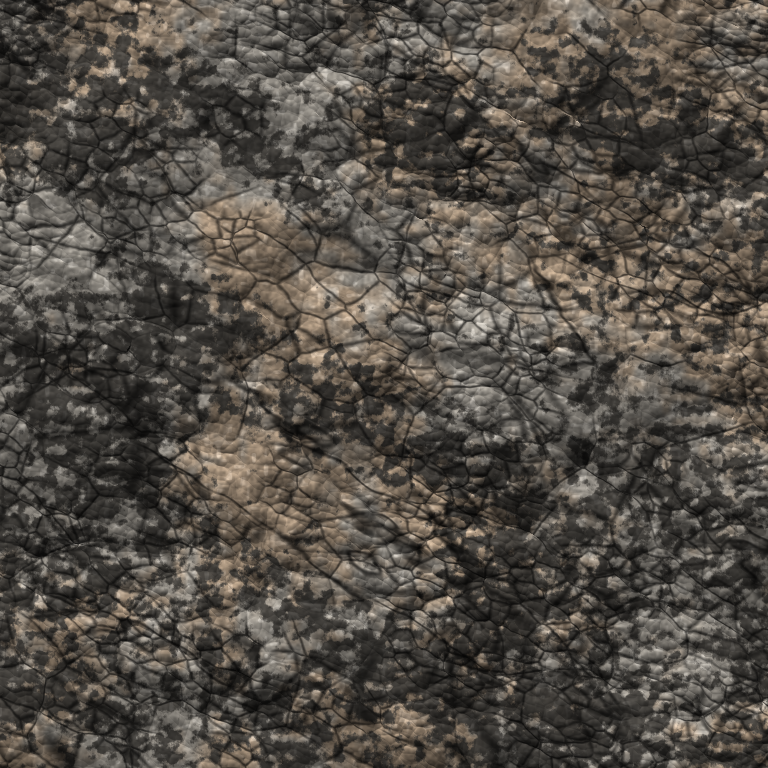
A Shadertoy shader for this texture:

```glsl
float hash(vec2 p) {
    return fract(sin(dot(p, vec2(127.1, 311.7))) * 43758.5453);
}

float noise(vec2 p) {
    vec2 i = floor(p), f = fract(p);
    f = f * f * (3.0 - 2.0 * f);
    return mix(mix(hash(i), hash(i + vec2(1, 0)), f.x),
               mix(hash(i + vec2(0, 1)), hash(i + vec2(1, 1)), f.x), f.y);
}

float fbm(vec2 p) {
    float sum = 0.0, amp = 0.516;
    for (int i = 0; i < 5; i++) {
        sum += amp * noise(p);
        p = mat2(0.8, -0.6, 0.6, 0.8) * p * 2.03 + 17.3;
        amp *= 0.5;
    }
    return sum;
}

// Upper envelope of tilted domes: x is height, y is distance to a crease
vec2 stones(vec2 p) {
    vec2 cell = floor(p), f = fract(p);
    float best = -9.0, second = -9.0;
    for (int y = -1; y <= 1; y++)
    for (int x = -1; x <= 1; x++) {
        vec2 g = vec2(x, y), id = cell + g;
        vec2 d = f - g - vec2(hash(id), hash(id + 37.0));
        vec2 tilt = vec2(hash(id + 11.0), hash(id + 53.0)) - 0.5;
        float dome = 0.4 * hash(id + 71.0) + dot(d, tilt) - dot(d, d);
        second = max(second, min(best, dome));
        best = max(best, dome);
    }
    return vec2(best, best - second);
}

// Coordinates along and across the slanting strata
vec2 strata(vec2 p) {
    return vec2(dot(p, vec2(0.88, -0.47)) * 0.75, dot(p, vec2(0.47, 0.88)) * 1.1);
}

// x is surface height, y is crack darkness
vec2 rock(vec2 p) {
    p += 0.022 * (vec2(fbm(p * 14.0), fbm(p * 14.0 + 31.0)) - 0.5);
    float height = 0.12 * fbm(p * 6.0), crack = 0.0, scale = 9.0;
    float crumble = smoothstep(0.3, 0.65, fbm(p * 5.0 + 8.0));
    for (int i = 0; i < 4; i++) {
        float layer = float(i);
        vec2 s = stones(strata(p) * scale + layer * 19.7);
        height += s.x / scale * mix(0.5, 0.25 + 0.5 * crumble, layer / 3.0);
        float broken = smoothstep(0.4, 0.7, noise(p * 13.0 + layer * 7.0));
        if (i < 3) crack = max(crack, broken * (1.0 - smoothstep(0.0, scale * 0.007, s.y)));
        scale *= 2.2;
    }
    return vec2(height, crack);
}

void mainImage(out vec4 fragColor, in vec2 fragCoord) {
    vec2 p = fragCoord / iResolution.y + 3.0;

    // Relief lit from the upper left
    vec2 surface = rock(p);
    float slope = (surface.x - rock(p + 0.002 * vec2(-0.4, 0.92)).x) / 0.002;
    float light = clamp(1.0 + 0.34 * slope, 0.4, 1.45);

    // Tan and grey stone with fine grain
    float warmth = smoothstep(0.4, 0.66, fbm(p * 6.0 + 40.0) + 0.25 * (noise(p * 60.0) - 0.5));
    vec3 color = mix(vec3(0.45, 0.435, 0.41), vec3(0.49, 0.43, 0.365), warmth);
    color *= 0.86 + 0.28 * fbm(p * 30.0 + 5.0);

    // Dark lichen in speckled patches
    float patches = fbm(strata(p) * 7.0 + 63.0) - 0.5;
    float speckle = fbm(p * 75.0 + 12.0) - 0.5;
    float lichen = smoothstep(-0.08, 0.1, patches + 0.95 * speckle - 0.045);
    color = mix(color, vec3(0.195, 0.187, 0.175), lichen * 0.95);

    // Pale mineral flecks
    float fleck = smoothstep(0.66, 0.85, noise(p * 130.0 + 90.0));
    color += 0.09 * fleck * (1.0 - 0.5 * lichen);

    // Cracks and long slanting ledges
    float ridge = abs(fbm(strata(p) * vec2(3.0, 6.0) + 25.0) - 0.5);
    float ledge = (1.0 - smoothstep(0.0, 0.016, ridge)) * smoothstep(0.46, 0.62, fbm(p * 7.0 + 77.0));
    color *= light * (1.0 - 0.5 * surface.y) * (1.0 - 0.6 * ledge);
    color *= 0.88 + 0.24 * noise(p * 250.0);

    fragColor = vec4(color, 1.0);
}
```
